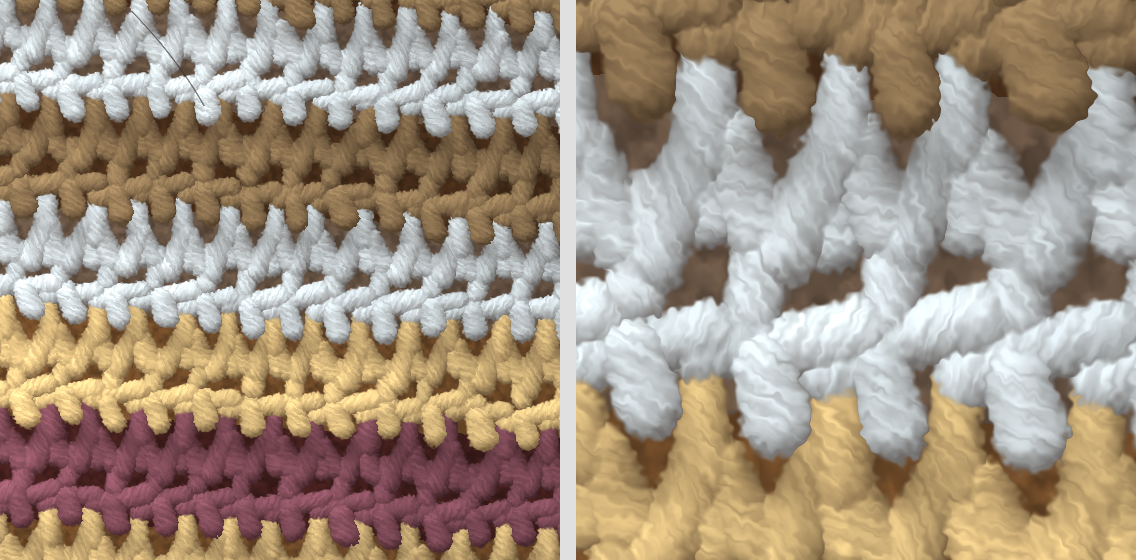
Left, the full canvas; right, a detail of the centre.
Reproduce this texture procedurally as a WebGL 1 fragment shader.

```glsl
precision highp float;
// Crocheted stripes: rows of chunky soft yarn stitches with interlocking edges.
uniform vec2 u_resolution;

#define STITCHES 12.35    // stitches across the canvas
#define ROW_PITCH 0.185   // row spacing, in canvas heights
#define TOP_EDGE 0.022    // top of the first full row, from the canvas top
#define SLOPE 0.045       // fall of the rows from left to right
#define JITTER 0.17       // irregularity of the stitches
#define PLY_PITCH 0.17    // spacing of the plies, in stitches
#define FUZZ 0.06         // raggedness of the yarn outline
#define SHADOW 0.50       // darkness below the hanging loops
#define WHITE vec3(0.87, 0.91, 0.925)
#define TAN vec3(0.62, 0.51, 0.36)
#define YELLOW vec3(0.95, 0.82, 0.56)
#define MAUVE vec3(0.57, 0.34, 0.40)

float hash(vec2 p) {
  vec3 q = fract(p.xyx * vec3(0.1031, 0.1030, 0.0973));
  q += dot(q, q.yzx + 33.33);
  return fract((q.x + q.y) * q.z);
}

float noise(vec2 p) {
  vec2 i = floor(p), f = fract(p);
  f = f * f * (3.0 - 2.0 * f);
  return mix(mix(hash(i), hash(i + vec2(1.0, 0.0)), f.x),
             mix(hash(i + vec2(0.0, 1.0)), hash(i + 1.0), f.x), f.y);
}

vec3 rowColor(float row) {
  if (row < -0.5) return TAN;
  if (row < 0.5) return WHITE;
  if (row < 1.5) return TAN;
  if (row < 2.5) return WHITE;
  if (row < 3.5) return YELLOW;
  if (row < 4.5) return MAUVE;
  return YELLOW;
}

// End points (xy, zw) of one strand; body holds start radius, end radius, lift.
vec4 strand(int i, out vec3 body) {
  body = vec3(0.21, 0.32, 0.03);                           // peak
  vec4 ends = vec4(0.0, 0.25, 0.0, -0.42);
  if (i == 1) { body = vec3(0.27, 0.31, 0.05); ends = vec4(-0.05, -0.36, -0.39, -1.10); } // left leg
  if (i == 2) { body = vec3(0.26, 0.29, 0.03); ends = vec4(0.10, -0.42, 0.36, -0.98); }   // right leg
  if (i == 3) { body = vec3(0.29, 0.27, 0.0); ends = vec4(-0.06, -0.66, 0.07, -0.93); }   // knot
  if (i == 4) { body = vec3(0.27, 0.26, 0.02); ends = vec4(0.50, -0.85, 0.37, -1.48); }   // post
  if (i == 5) { body = vec3(0.23, 0.28, 0.05); ends = vec4(-0.50, -1.78, 0.08, -1.66); }  // chain
  if (i == 6) { body = vec3(0.27, 0.25, 0.03); ends = vec4(0.02, -1.90, 0.50, -1.70); }   // chain
  if (i == 7) { body = vec3(0.28, 0.31, 0.13); ends = vec4(0.44, -1.90, 0.54, -2.26); }   // hanging loop
  return ends;
}

// Lit yarn: offset is across the strand in radii, twist is (along, across).
vec3 shadeYarn(vec3 base, vec2 offset, vec2 twist, float height, float shadow, float seed) {
  vec3 normal = vec3(offset, sqrt(max(0.0, 1.0 - dot(offset, offset))));
  float diffuse = max(dot(normal, normalize(vec3(-0.30, 0.60, 0.74))), 0.0);
  float across = twist.x - 0.8 * twist.y;
  float along = 0.8 * twist.x + twist.y;
  float bend = 0.07 * (noise(vec2(along * 3.0, across * 3.0) + seed * 40.0) - 0.5);
  float ply = sin(6.2832 * ((across + bend) / PLY_PITCH + seed));
  float fiber = noise(vec2(along * 5.0, (across + bend) * 26.0) + seed * 90.0) - 0.5;
  float light = (0.34 + 0.72 * diffuse) * mix(0.55, 1.0, smoothstep(-0.02, 0.28, height));
  light *= (1.0 + 0.06 * ply + 0.24 * fiber) * (1.0 - shadow);
  return base * mix(vec3(0.30, 0.25, 0.23), vec3(1.04), clamp(light, 0.0, 1.1));
}

void main() {
  vec2 uv = gl_FragCoord.xy / u_resolution;
  float rowHeight = ROW_PITCH * STITCHES;

  // Fabric space: one unit per stitch, gently warped, with a fuzzy outline.
  float down = 1.0 - uv.y - TOP_EDGE - SLOPE * (uv.x - 0.5);
  vec2 p = vec2(uv.x * STITCHES - 0.05, -down * STITCHES);
  p += 0.20 * (vec2(noise(p * 0.7 + 7.0), noise(p * 0.7 + 31.0)) - 0.5);
  p += FUZZ * (vec2(noise(p * 19.0 + 50.0), noise(p * 19.0 + 90.0)) - 0.5);

  // Deep gaps between the strands.
  float rowPos = -p.y / rowHeight;
  vec3 color = rowColor(floor(rowPos)) * vec3(0.44, 0.34, 0.27);
  color *= 0.8 + 0.4 * noise(p * 9.0);
  float top = -0.06;

  // Stack the strands of nearby stitches by height.
  float column = floor(p.x + 0.5), nearRow = floor(rowPos + 0.5);
  for (int r = -1; r <= 0; r++) {
    float row = nearRow + float(r);
    vec3 base = rowColor(row);
    vec2 below = vec2(fract(p.x) - 0.52, p.y + row * rowHeight + 0.38);
    float loopShade = SHADOW * exp(-dot(below * below, vec2(6.0, 7.0)));
    for (int c = -1; c <= 1; c++) {
      vec2 cell = vec2(column + float(c), row);
      for (int i = 0; i < 8; i++) {
        vec3 body;
        vec4 ends = strand(i, body);
        vec2 key = cell + vec2(float(i) * 17.0 + 60.0, 80.0);
        float seed = hash(key);
        vec2 shift = JITTER * (vec2(seed, hash(key + 211.0)) - 0.5);
        vec2 q = p - vec2(cell.x, -row * rowHeight) - shift - ends.xy;
        vec2 axis = ends.zw - ends.xy;
        float t = clamp(dot(q, axis) / dot(axis, axis), 0.0, 1.0);
        float radius = mix(body.x, body.y, t) * (0.93 + 0.14 * seed);
        vec2 offset = (q - axis * t) / radius;
        float d = length(offset);
        if (d < 1.0) {
          float height = body.z + radius * sqrt(1.0 - d * d);
          float cover = 1.0 - smoothstep(0.80, 1.0, d);
          vec2 dir = normalize(axis);
          vec2 twist = vec2(dot(q, dir), dot(q, vec2(-dir.y, dir.x)));
          float shadow = i < 7 ? loopShade : 0.0;
          vec3 yarn = shadeYarn(base * (0.95 + 0.10 * seed), offset, twist, height, shadow, seed);
          color = mix(color, yarn, cover * smoothstep(-0.035, 0.035, height - top));
          top = mix(top, max(top, height), cover);
        }
      }
    }
  }

  // Uneven daylight, then one stray hair near the top.
  color *= 1.04 - 0.10 * uv.x + 0.10 * (noise(uv * 5.0) - 0.5);
  float h = (0.98 - uv.y) / 0.17;
  float hairX = 0.235 + 0.165 * h - 0.035 * h * h;
  float hair = 1.0 - smoothstep(0.0006, 0.0024, abs(uv.x - hairX));
  hair *= step(0.0, h) * step(h, 1.0);
  gl_FragColor = vec4(mix(color, vec3(0.22, 0.20, 0.19), 0.6 * hair), 1.0);
}
```
